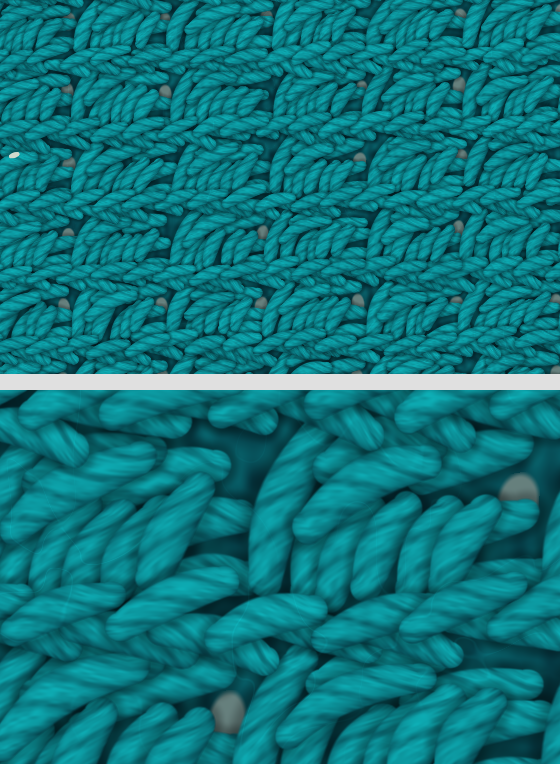
Top: the whole. Bottom: its middle third, enlarged.
This texture is drawn by a WebGL 1 fragment shader. Its source:

```glsl
precision highp float;
// Teal crocheted wool: leaning puff clusters in columns between bumpy ridges.
// Each cell lays twisted yarn strands (bowed capsules) from back to front,
// with contact shadows, ply grooves, fibres and a hashed wobble per strand.
uniform vec2 u_resolution;

const vec2 CELL = vec2(1.34, 0.98);     // canvas height is 5.12 units
const vec2 ORIGIN = vec2(0.98, 0.87);   // left foot and mid height of a cluster
const vec3 DEEP = vec3(0.015, 0.16, 0.20);
const vec3 TEAL = vec3(0.05, 0.635, 0.665);
const vec3 BACKING = vec3(0.40, 0.50, 0.49);
const vec3 FLECK = vec3(0.82, 0.85, 0.80);
const int STRANDS = 17;

float hash(vec2 p) {
  vec3 q = fract(vec3(p.xyx) * 0.1031);
  q += dot(q, q.yzx + 33.33);
  return fract((q.x + q.y) * q.z);
}

vec2 hash2(vec2 p) {
  return vec2(hash(p), hash(p + 41.7));
}

float noise(vec2 p) {
  vec2 i = floor(p), f = fract(p);
  f = f * f * (3.0 - 2.0 * f);
  return mix(mix(hash(i), hash(i + vec2(1, 0)), f.x),
             mix(hash(i + vec2(0, 1)), hash(i + vec2(1, 1)), f.x), f.y);
}

// Endpoints, radius and bow of strand n, ordered from back to front.
void strandShape(float n, out vec2 a, out vec2 b, out float r, out float bow) {
  r = 0.10;
  bow = 0.03;
  if (n < 3.0) {                        // links to the next cluster
    a = vec2(0.78 + 0.05 * n, 0.16 - 0.26 * n);
    b = a + vec2(0.46, 0.10 - 0.01 * n);
  } else if (n < 8.0) {                 // slanted cluster body
    float k = n - 3.0;
    a = vec2(0.24 + 0.165 * k, -0.37 + 0.03 * k);
    b = a + vec2(0.19, 0.42 - 0.02 * k);
  } else if (n < 9.0) {                 // leaning post
    a = vec2(0.05, -0.30);
    b = vec2(0.31, 0.33);
    r = 0.11;
    bow = 0.05;
  } else if (n < 11.0) {                // loops wrapped over the top
    float k = n - 9.0;
    a = mix(vec2(0.38, 0.22), vec2(0.25, -0.04), k);
    b = mix(vec2(0.90, 0.34), vec2(0.82, 0.25), k);
    bow = 0.06;
  } else {                              // two rows of ridge bumps
    float upper = step(14.0, n);
    float k = mod(n - 11.0, 3.0);
    vec2 mid = vec2(0.32 - 0.22 * upper + CELL.x / 3.0 * k, -0.56 + 0.12 * upper);
    vec2 reach = vec2(0.23, mix(-0.07, 0.08, upper));
    a = mid - reach;
    b = mid + reach;
    r = 0.09;
  }
}

// x: distance in radii, y: signed side in radii, z: length along the strand.
vec3 strandSpace(vec2 p, vec2 a, vec2 b, float r, float bow) {
  float len = length(b - a);
  vec2 dir = (b - a) / len;
  vec2 d = p - a;
  float along = dot(d, dir);
  float t = clamp(along / len, 0.0, 1.0);
  float arch = 4.0 * t * (1.0 - t);
  float side = dot(d, vec2(-dir.y, dir.x)) - bow * arch;
  float width = r * mix(0.78, 1.05, arch);
  return vec3(length(vec2(along - t * len, side)) / width, side / width, along);
}

// Brightness of twisted yarn, rounded and lit from above.
float yarnTone(vec3 s, float seed) {
  float ply = s.z / 0.20 + s.y * 0.65 + seed;
  float crest = 1.0 - abs(2.0 * fract(ply) - 1.0);
  float fibre = noise(vec2(ply * 9.0, s.z * 7.0 - s.y * 2.5 + seed * 30.0));
  float dome = sqrt(max(0.0, 1.0 - s.x * s.x));
  float tone = 0.30 + 0.60 * dome + 0.14 * s.y;
  tone *= mix(0.70, 1.05, smoothstep(0.0, 0.55, crest));
  return tone + 0.24 * (fibre - 0.5) + 0.10 * (seed - 0.5);
}

void main() {
  vec2 u = 5.12 * gl_FragCoord.xy / u_resolution.y;
  vec2 drift = vec2(noise(u * 1.7), noise(u * 1.7 + 19.0)) - 0.5;
  vec2 p = u + 0.09 * drift - vec2(0.012 * u.y, 0.015 * (u.x - 3.8));
  p -= ORIGIN;
  vec2 home = floor((p + vec2(0.0, 0.78)) / CELL);

  // Shadowed wool behind, with small openings beside some clusters
  vec3 color = mix(DEEP, TEAL, 0.08 + 0.42 * noise(u * vec2(14.0, 9.0)));
  vec2 local = p - home * CELL;
  float gap = length((local - vec2(1.25, 0.07)) / vec2(0.09, 0.13));
  float open = step(0.45, hash(home + 7.3));
  color = mix(color, BACKING, open * smoothstep(1.1, 0.8, gap));

  // Strands of the surrounding cells, back to front
  for (int n = 0; n < STRANDS; n++) {
    vec2 a, b;
    float r, bow;
    strandShape(float(n), a, b, r, bow);
    for (int j = -1; j <= 1; j++) {
      for (int i = -1; i <= 1; i++) {
        vec2 cell = home + vec2(i, j);
        vec2 key = cell * 3.7 + float(n) * 11.3 + 50.0;
        vec2 wobble = 0.09 * (hash2(key) - 0.5);
        vec2 twist = 0.07 * (hash2(key + 5.1) - 0.5);
        vec3 s = strandSpace(p - cell * CELL, a + wobble, b + wobble + twist, r, bow);
        if (s.x < 1.7) {
          color *= mix(1.0, 0.74, smoothstep(1.7, 1.0, s.x));
          vec3 yarn = mix(DEEP, TEAL, clamp(yarnTone(s, hash(key + 9.9)), 0.0, 1.1));
          color = mix(color, yarn, smoothstep(1.05, 0.88, s.x));
        }
      }
    }
  }

  // Stray fuzz and one pale fleck
  float hair = abs(noise(u * 5.0 + 3.0 * drift) - 0.5);
  color += 0.07 * TEAL * smoothstep(0.025, 0.0, hair) * noise(u * 3.0 + 8.0);
  vec3 chip = strandSpace(u, vec2(0.15, 2.98), vec2(0.24, 3.01), 0.04, 0.0);
  color = mix(color, FLECK, smoothstep(1.1, 0.7, chip.x));
  gl_FragColor = vec4(color, 1.0);
}
```
